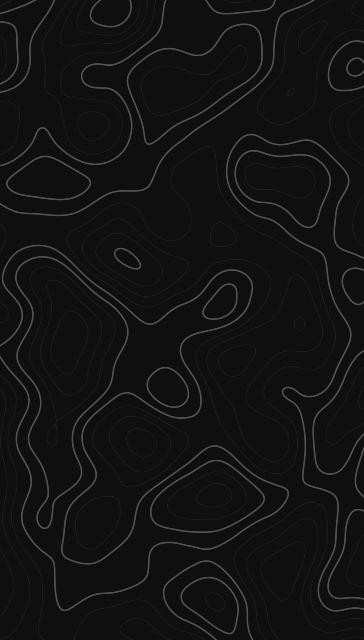
A WebGL 1 fragment shader for this background:

```glsl
precision highp float;
// Dark topographic map: faint thin contour lines with bold grey index contours.

uniform vec2 u_resolution;

// Unit gradient vector for a lattice point
vec2 latticeGradient(vec2 cell) {
  float angle = 6.2832 * fract(sin(dot(cell, vec2(127.1, 311.7))) * 43758.5);
  return vec2(cos(angle), sin(angle));
}

float gradientNoise(vec2 p) {
  vec2 cell = floor(p);
  vec2 f = p - cell;
  vec2 fade = f * f * f * (f * (f * 6.0 - 15.0) + 10.0);
  vec2 e = vec2(1.0, 0.0);
  float a = dot(latticeGradient(cell), f);
  float b = dot(latticeGradient(cell + e.xy), f - e.xy);
  float c = dot(latticeGradient(cell + e.yx), f - e.yx);
  float d = dot(latticeGradient(cell + e.xx), f - e.xx);
  return mix(mix(a, b, fade.x), mix(c, d, fade.x), fade.y);
}

// Terrain height, measured in contour intervals
float terrain(vec2 p) {
  vec2 turned = mat2(0.8, 0.6, -0.6, 0.8) * p;
  float hills = gradientNoise(p * 8.0 + 3.7);
  float ridges = gradientNoise(turned * 4.6 + 21.3);
  return 7.8 * (0.8 * hills + 0.6 * ridges) - 0.9;
}

// Antialiased coverage of a line of the given width
float lineCoverage(float dist, float width, float pixel) {
  return 1.0 - smoothstep(0.5 * (width - pixel), 0.5 * (width + pixel), dist);
}

void main() {
  float pixel = 1.0 / u_resolution.y;
  vec2 p = gl_FragCoord.xy * pixel;

  // Height and slope by central differences
  float height = terrain(p);
  vec2 e = vec2(0.0005, 0.0);
  vec2 slope = vec2(terrain(p + e.xy) - terrain(p - e.xy),
                    terrain(p + e.yx) - terrain(p - e.yx)) / (2.0 * e.x);

  // Distance to the nearest contour, in canvas heights
  float level = floor(height);
  float dist = abs(height - level - 0.5) / max(length(slope), 8.0);

  // Two bold contours in every five
  bool bold = mod(level + 1.0, 5.0) < 1.5;
  float width = bold ? 0.0025 : 0.001;
  float ink = bold ? 0.32 : 0.13;

  float grey = mix(0.059, ink, lineCoverage(dist, width, pixel));
  gl_FragColor = vec4(vec3(grey), 1.0);
}
```
